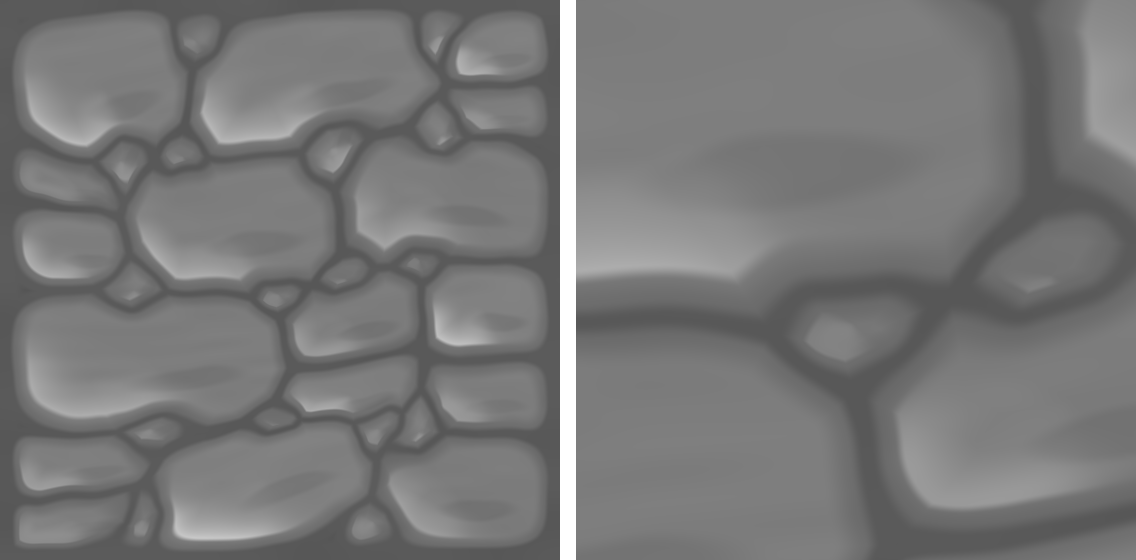
Left, the full canvas; right, a detail of the centre.
Give the GLSL for this texture, as a WebGL 1 fragment shader.

```glsl
precision highp float;
uniform vec2 u_resolution;

const float ROWS = 4.0;
const float COLUMNS = 3.0;
const float GROUT = 0.35;
const float GROUT_DEEP = 0.31;
const float RIM = 0.425;
const float STONE = 0.492;

float hash(vec2 p) {
  vec3 h = fract((p.xyx + 17.3) * vec3(0.1031, 0.1030, 0.0973));
  h += dot(h, h.yzx + 33.33);
  return fract((h.x + h.y) * h.z);
}

float noise(vec2 p) {
  vec2 cell = floor(p), f = fract(p);
  f = f * f * (3.0 - 2.0 * f);
  float low = mix(hash(cell), hash(cell + vec2(1.0, 0.0)), f.x);
  float high = mix(hash(cell + vec2(0.0, 1.0)), hash(cell + 1.0), f.x);
  return mix(low, high, f.y);
}

vec2 noise2(vec2 p) {
  return vec2(noise(p), noise(p + 41.7)) - 0.5;
}

float smoothMax(float a, float b, float k) {
  float h = max(k - abs(a - b), 0.0) / k;
  return max(a, b) + h * h * k * 0.25;
}

float roundedBox(vec2 p, vec2 halfSize, float radius) {
  vec2 q = abs(p) - halfSize + radius;
  return length(max(q, 0.0)) + min(max(q.x, q.y), 0.0) - radius;
}

vec2 rotate(vec2 p, float angle) {
  float c = cos(angle), s = sin(angle);
  return vec2(c * p.x + s * p.y, c * p.y - s * p.x);
}

// Uneven borders of the rows and of the stones inside a row
float rowLine(float row) {
  float inner = step(0.5, row) * step(row, ROWS - 0.5);
  return row / ROWS + inner * 0.08 * (hash(vec2(row, 71.0)) - 0.5);
}

float columnLine(float row, float column) {
  float inner = step(0.5, column) * step(column, COLUMNS - 0.5);
  float shift = 0.14 * mod(row, 2.0) - 0.07 + 0.18 * (hash(vec2(column, row + 23.0)) - 0.5);
  return column / COLUMNS + inner * shift;
}

// Grey of a stone: crescent light at lower left, soft planes, dark rim
float stoneTone(vec2 q, vec2 halfSize, float depth, float seed) {
  float size = min(halfSize.x, halfSize.y);
  vec2 n = q / halfSize;
  float inward = depth / size;
  float facing = dot(n, normalize(vec2(-0.75, -0.66))) / (length(n) + 0.05);
  float strength = smoothstep(0.03, 0.1, size);
  float ledge = smoothstep(0.13, 0.2, inward);
  float crescent = ledge * exp(-5.0 * max(inward - 0.2, 0.0)) * smoothstep(0.35, 0.97, facing);
  float glow = ledge * (1.0 - smoothstep(0.3, 0.75, inward)) * smoothstep(0.0, 0.8, facing);
  float smudge = 1.0 - smoothstep(0.55, 1.0, length((n - vec2(0.2, -0.28)) / vec2(0.5, 0.2)));
  float brush = noise(q * vec2(11.0, 45.0) + seed * 50.0) - 0.5;
  float tone = mix(RIM, STONE, smoothstep(0.003, 0.026, depth));
  tone += strength * mix(0.07, 0.24, seed) * crescent + 0.05 * glow;
  return tone - 0.035 * strength * smudge + 0.02 * brush + 0.02 * (seed - 0.5);
}

void main() {
  vec2 uv = gl_FragCoord.xy / u_resolution;
  vec2 room = uv * (1.0 - uv);
  vec2 p = uv + 16.0 * room.x * room.y * 0.11 * noise2(uv * 2.7 + 5.0);
  p += 0.009 * noise2(uv * 19.0);

  float nearest = 9.0, second = 9.0, seed = 0.0;
  vec2 local = vec2(0.0), halfSize = vec2(0.1);

  // Each cell holds one stone or a stacked pair, plus pebbles at its corners
  for (int j = 0; j < 4; j++) {
    for (int i = 0; i < 3; i++) {
      float row = float(j), column = float(i);
      vec2 low = vec2(columnLine(row, column), rowLine(row));
      vec2 high = vec2(columnLine(row, column + 1.0), rowLine(row + 1.0));
      float width = high.x - low.x;
      bool paired = width > 0.17 && width < 0.32;
      float split = mix(low.y, high.y, 0.4 + 0.2 * hash(vec2(row, column + 9.0)));
      for (int k = 0; k < 4; k++) {
        bool pebble = k > 1;
        if ((k == 1 && !paired) || (pebble && i == 0)) continue;
        float id = hash(vec2(row * 3.0 + column, float(k) + 31.0));
        vec2 a = low, b = high;
        if (paired && k == 0) b.y = split;
        if (paired && k == 1) a.y = split;
        vec2 center = 0.5 * (a + b);
        vec2 extent = 0.475 * (b - a) + 0.012;
        float tilt = (paired ? 0.25 : 0.45) * (id - 0.2);
        if (pebble) {
          center = vec2(low.x, clamp(k == 2 ? low.y : high.y, 0.045, 0.955));
          extent = vec2(1.25, 1.0) * mix(0.042, 0.064, id);
          tilt = 2.0 * id - 0.6;
        }
        vec2 q = rotate(p - 0.025 - 0.95 * center, tilt);
        float d = roundedBox(q, extent, 0.85 * min(extent.x, extent.y));
        if (d < nearest) {
          second = nearest;
          nearest = d;
          local = q;
          halfSize = extent;
          seed = id;
        } else {
          second = min(second, d);
        }
      }
    }
  }

  // Rounded outline between neighbours and inside the canvas margin
  vec2 side = abs(uv - 0.5) - 0.484;
  float border = max(side.x, side.y);
  float outline = smoothMax(nearest, 0.5 * (nearest - second) + 0.005, 0.03);
  outline = smoothMax(outline, border, 0.03);

  float hollow = smoothstep(0.012, 0.024, outline) * smoothstep(0.01, 0.04, -border);
  float grout = mix(GROUT, GROUT_DEEP, hollow) + 0.02 * (noise(uv * vec2(9.0, 14.0)) - 0.5);
  float tone = stoneTone(local, halfSize, -outline, seed);
  float grey = mix(tone, grout, smoothstep(-0.006, 0.004, outline));
  gl_FragColor = vec4(vec3(grey), 1.0);
}
```
